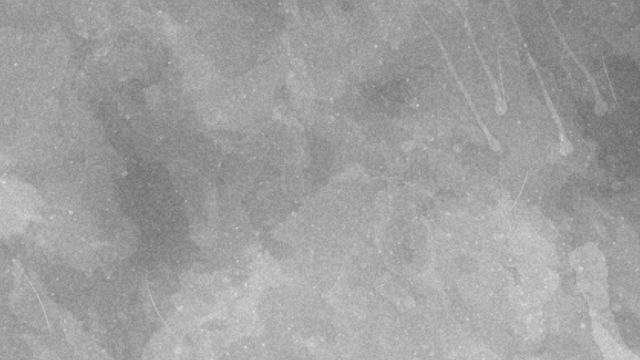
This texture is drawn by a WebGL 1 fragment shader. Its source:

```glsl
precision highp float;
// Weathered grey plaster: soft cloudy tones under torn-edged washes of paint,
// with slanting drips, dust specks, hair scratches and a fine grain on top.
// Washes are thresholded warped noise; marks are scattered in jittered cells.
uniform vec2 u_resolution;

const float BASE_TONE = 0.578;
const float CLOUD_CONTRAST = 0.27;
const float SHORE_LIGHT = 0.058;
const float WASH_LIGHT = 0.036;
const float WASH_DARK = 0.034;
const float CORNER_SHADE = 0.13;
const float GRAIN = 0.085;
const float MOTTLE = 0.035;
const float SPECK_LIGHT = 0.14;
const float DRIP_LIGHT = 0.085;
const float SCRATCH_LIGHT = 0.09;
const mat2 OCTAVE_TURN = mat2(0.8, 0.6, -0.6, 0.8);

float hash(vec2 p) {
  vec3 q = fract(vec3(p.xyx) * 0.1031);
  q += dot(q, q.yzx + 33.33);
  return fract((q.x + q.y) * q.z);
}

vec2 hash2(vec2 p) { return vec2(hash(p + 7.3), hash(p + 61.7)); }

float noise(vec2 p) {
  vec2 i = floor(p), f = fract(p);
  f = f * f * (3.0 - 2.0 * f);
  return mix(mix(hash(i), hash(i + vec2(1, 0)), f.x),
             mix(hash(i + vec2(0, 1)), hash(i + vec2(1, 1)), f.x), f.y);
}

float fbm(vec2 p) {
  float sum = 0.0, amp = 0.5;
  for (int i = 0; i < 6; i++) {
    sum += amp * noise(p);
    p = OCTAVE_TURN * p * 2.03 + 11.7;
    amp *= 0.5;
  }
  return sum;
}

float blob(vec2 p, vec2 centre, vec2 size) {
  vec2 d = (p - centre) / size;
  return exp(-dot(d, d));
}

// x: distance to segment a-b, y: position along it
vec2 segment(vec2 p, vec2 a, vec2 b) {
  vec2 d = b - a;
  float t = clamp(dot(p - a, d) / dot(d, d), 0.0, 1.0);
  return vec2(length(p - a - d * t), t);
}

// Paint with a crisp rim that thins out towards its middle
float wash(float level) {
  return smoothstep(-0.006, 0.012, level) * (1.0 - 0.5 * smoothstep(0.0, 0.22, level));
}

// One elongated fleck per cell, present with the given chance
float specks(vec2 p, float cells, float chance, float size, float px) {
  vec2 id = floor(p * cells), r = hash2(id + cells);
  vec2 d = (fract(p * cells) - 0.25 - 0.5 * r) / cells;
  float turn = 6.283 * hash(id + 19.0);
  d = mat2(cos(turn), sin(turn), -sin(turn), cos(turn)) * d;
  d.x *= mix(0.4, 1.0, r.x);
  float radius = size * mix(0.5, 1.0, r.y);
  float here = step(hash(id + cells * 3.0), chance);
  return here * mix(0.4, 1.0, r.x) * (1.0 - smoothstep(radius - px, radius + px, length(d)));
}

// Sparse, slightly bowed hairlines, mostly upright
float scratches(vec2 p, float px) {
  vec2 cell = p * 3.2, id = floor(cell), r = hash2(id + 5.0);
  vec2 d = fract(cell) - 0.5;
  d.x += (r.x - 0.5) * d.y + (r.y - 0.5) * d.y * d.y * 1.4 + (r.x - 0.5) * 0.3;
  float line = 1.0 - smoothstep(0.0, 0.0015 + px, abs(d.x) / 3.2);
  float ends = 1.0 - smoothstep(0.1, 0.22 + 0.2 * r.x, abs(d.y));
  return line * ends * step(hash(id + 41.0), 0.3);
}

// Thin runs sliding down to the right, each ending in a drop
float drips(vec2 p, float px) {
  float sum = 0.0;
  for (int i = 0; i < 4; i++) {
    float k = float(i);
    vec2 r = hash2(vec2(k, 3.0));
    vec2 a = vec2(1.13 + 0.12 * k, 1.04);
    vec2 b = a + vec2(0.1 + 0.16 * r.x, -0.28 - 0.2 * r.y);
    vec2 s = segment(p + 0.02 * (noise(p * 9.0) - 0.5), a, b);
    float width = 0.003 + 0.004 * s.y + 0.011 * smoothstep(0.93, 1.0, s.y);
    sum = max(sum, (1.0 - smoothstep(width - px, width + px, s.x)) * mix(0.35, 1.0, s.y));
  }
  return sum;
}

void main() {
  vec2 p = gl_FragCoord.xy / u_resolution.y;
  float px = 1.0 / u_resolution.y;
  vec2 warp = vec2(fbm(p * 3.0 + 2.0), fbm(p * 3.0 + 31.0)) - 0.5;
  float rough = fbm(p * 5.0 + warp * 2.0 + 80.0) - 0.5;

  // Broad light and shade
  float tone = BASE_TONE + CLOUD_CONTRAST * (fbm(p * 2.2 + warp) - 0.5) - 0.07 * (p.y - 0.5);
  tone -= CORNER_SHADE * blob(p + warp * 0.4, vec2(1.85, 0.78), vec2(0.26, 0.36));
  tone -= 0.07 * blob(p + warp * 0.2, vec2(1.13, 0.75), vec2(0.08, 0.07));
  tone += 0.04 * blob(p, vec2(0.78, 0.05), vec2(0.22, 0.25));

  // Pale lower coat with a torn upper shoreline
  float shore = 0.1 + 0.32 * blob(p, vec2(0.0, p.y), vec2(0.17))
              + 0.42 * blob(p, vec2(1.2, p.y), vec2(0.4));
  tone += SHORE_LIGHT * smoothstep(-0.01, 0.025, shore - p.y + rough * 0.6 + warp.x * 0.4);

  // Overlapping light and dark washes, stretched along the slant
  vec2 slant = vec2(p.x + 0.35 * p.y, p.y * 0.75);
  tone += WASH_LIGHT * wash(fbm(slant * 3.1 + warp * 1.3 + 17.0) - 0.5);
  tone += WASH_LIGHT * wash(fbm(slant * 5.5 + warp + 47.0) - 0.58);
  tone -= WASH_DARK * wash(fbm(slant * 3.7 + warp * 1.5 + 133.0) - 0.53);
  float patchEdge = 0.05 + rough * 0.12 - segment(p, vec2(1.62, 0.28), vec2(1.73, -0.02)).x;
  tone += 0.09 * smoothstep(-0.003, 0.004, patchEdge);

  // Surface marks
  float dust = specks(p, 42.0, 0.12, 0.0035, px) + specks(p + 3.1, 19.0, 0.1, 0.006, px)
             + 0.4 * specks(p + 5.7, 9.0, 0.14, 0.015, px) + 0.7 * specks(p + 1.3, 85.0, 0.1, 0.002, px);
  tone += SPECK_LIGHT * dust + DRIP_LIGHT * drips(p, px) + SCRATCH_LIGHT * scratches(p, px);
  tone += GRAIN * (noise(p * 235.0) - 0.5) + MOTTLE * (noise(p * 95.0 + 9.0) - 0.5);

  gl_FragColor = vec4(vec3(clamp(tone, 0.0, 1.0)), 1.0);
}
```
